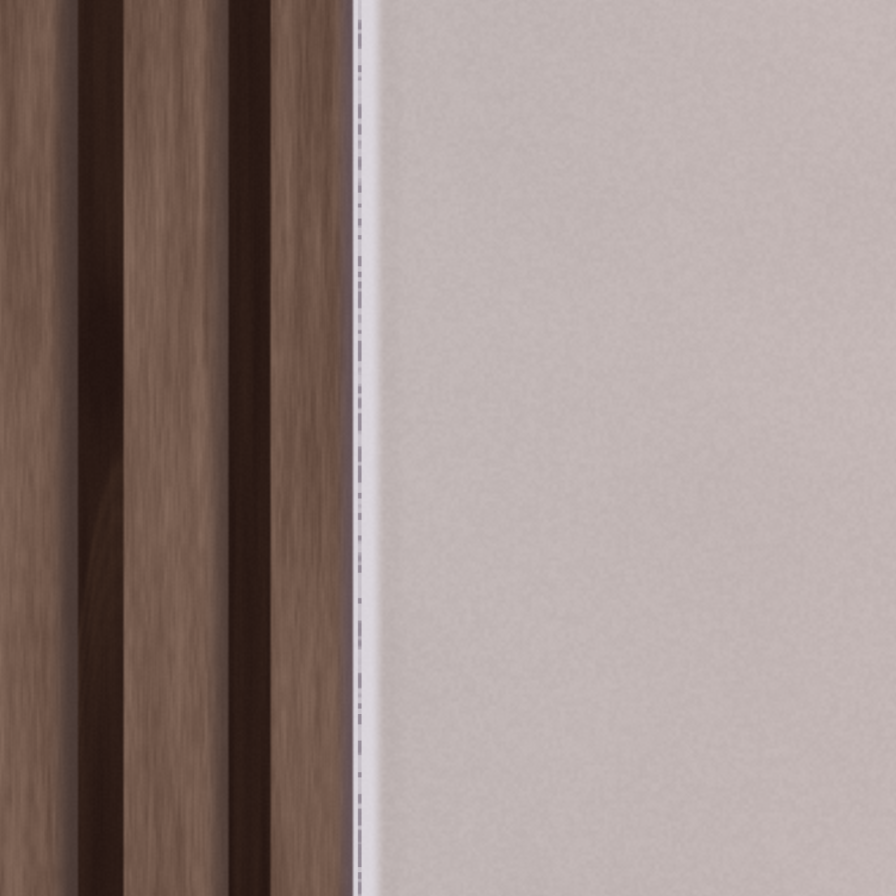
Write a three.js fragment shader that draws this texture.

```glsl
// Vertical walnut slats with dark grooves beside a pale wall, split by a bright trim.
varying vec2 vUv;

const vec3 WOOD_DARK = vec3(0.365, 0.270, 0.225);
const vec3 WOOD_LIGHT = vec3(0.525, 0.420, 0.365);
const vec3 GROOVE_DARK = vec3(0.145, 0.085, 0.070);
const vec3 GROOVE_LIGHT = vec3(0.250, 0.170, 0.130);
const vec3 SLAT_SHADE = vec3(0.275, 0.215, 0.200);
const vec3 TRIM_SHADE = vec3(0.370, 0.310, 0.345);
const vec3 WALL = vec3(0.758, 0.712, 0.708);
const vec3 GLOW = vec3(0.855, 0.835, 0.860);
const vec3 TRIM_DASH = vec3(0.560, 0.520, 0.570);

const vec2 GROOVE_A = vec2(0.087, 0.138);   // left and right edges
const vec2 GROOVE_B = vec2(0.255, 0.302);
const float TRIM_X = 0.394;
const float DASH_X = 0.4015;
const float GLOW_END = 0.423;
const float EDGE = 0.0022;                  // softness of the slat edges
const vec2 GRAIN_SCALE = vec2(150.0, 9.0);
const float WEAVE_SCALE = 210.0;

float hash(vec2 p) {
  vec3 q = fract(vec3(p.xyx) * 0.1031);
  q += dot(q, q.yzx + 33.33);
  return fract((q.x + q.y) * q.z);
}

float noise(vec2 p) {
  vec2 i = floor(p), f = fract(p);
  f = f * f * (3.0 - 2.0 * f);
  return mix(mix(hash(i), hash(i + vec2(1.0, 0.0)), f.x),
             mix(hash(i + vec2(0.0, 1.0)), hash(i + vec2(1.0, 1.0)), f.x), f.y);
}

float fbm(vec2 p) {
  float sum = 0.0, amp = 0.5;
  for (int i = 0; i < 4; i++) {
    sum += amp * noise(p);
    p = p * 2.03 + 17.1;
    amp *= 0.5;
  }
  return sum / 0.9375;
}

float step01(float edge, float x) {
  return smoothstep(edge - EDGE, edge + EDGE, x);
}

float band(vec2 edges, float x) {
  return step01(edges.x, x) * (1.0 - step01(edges.y, x));
}

// Slat faces: long streaks, short pores and slow tone drift
vec3 slatColor(vec2 uv) {
  float streak = fbm(uv * GRAIN_SCALE * vec2(0.6, 0.5));
  float pores = noise(uv * GRAIN_SCALE * vec2(2.2, 5.0));
  float drift = noise(uv * vec2(22.0, 4.0) + 5.0);
  float tone = 0.48 + 0.75 * (streak - 0.5) + 0.28 * (pores - 0.5) + 0.35 * (drift - 0.5);
  return mix(WOOD_DARK, WOOD_LIGHT, clamp(tone, 0.0, 1.0));
}

// Groove floors: dark wood, with an arched figure in the first groove
vec3 grooveColor(vec2 uv) {
  float streak = fbm(uv * GRAIN_SCALE * vec2(0.7, 0.35) + 40.0);
  float tone = 0.25 + 0.6 * (streak - 0.5);
  float inA = 1.0 - step01(0.19, uv.x);
  float across = (uv.x - GROOVE_A.x) / (GROOVE_A.y - GROOVE_A.x);
  float crown = 0.51 - 0.20 * (1.0 - across) * (1.0 - across) - uv.y;
  float arch = smoothstep(0.0, 0.03, crown) * (1.0 - smoothstep(0.04, 0.32, crown));
  float rings = 0.5 + 0.5 * cos(crown * 130.0 + 3.0 * streak);
  float upper = smoothstep(0.64, 0.78, uv.y) * smoothstep(0.2, 0.7, across);
  float knot = exp(-pow((uv.y - 0.60) / 0.07, 2.0));
  tone += inA * (arch * (0.22 + 0.16 * rings) + 0.22 * upper - 0.25 * knot);
  return mix(GROOVE_DARK, GROOVE_LIGHT, clamp(tone, 0.0, 1.0));
}

vec3 panelColor(vec2 uv) {
  float x = uv.x;
  vec3 color = slatColor(uv);
  // Rounded right sides fall into shade
  float shadeA = smoothstep(0.052, 0.082, x) * (1.0 - step01(0.110, x));
  float shadeB = smoothstep(0.224, 0.254, x) * (1.0 - step01(0.280, x));
  color = mix(color, SLAT_SHADE, 0.88 * shadeA + 0.72 * shadeB);
  color = mix(color, TRIM_SHADE, 0.8 * smoothstep(0.372, 0.393, x));
  float groove = band(GROOVE_A, x) + band(GROOVE_B, x);
  return mix(color, grooveColor(uv), groove);
}

vec3 wallColor(vec2 uv) {
  float weave = noise(uv * WEAVE_SCALE) - 0.5;
  float cloud = fbm(uv * 5.0 + 9.0) - 0.5;
  vec3 color = WALL + 0.022 * weave + 0.018 * cloud;
  color += vec3(0.012, 0.004, 0.003) * (smoothstep(0.45, 1.0, uv.x) - 0.5);
  // Light spill beside the trim, with a faint dip beyond it
  float spill = 1.0 - smoothstep(GLOW_END - 0.010, GLOW_END + 0.007, uv.x);
  color -= 0.014 * exp(-pow((uv.x - GLOW_END - 0.014) / 0.012, 2.0));
  return mix(color, GLOW, spill);
}

void main() {
  vec2 uv = vUv;
  vec3 color = mix(panelColor(uv), wallColor(uv), step01(TRIM_X, uv.x));
  // Broken dark seam inside the bright trim
  float seam = 1.0 - smoothstep(0.0010, 0.0030, abs(uv.x - DASH_X));
  float dash = smoothstep(0.30, 0.62, noise(vec2(3.0, uv.y * 170.0)));
  color = mix(color, TRIM_DASH, seam * (0.25 + 0.65 * dash));
  // Fine sensor-like speckle over everything
  color += 0.014 * (noise(uv * 380.0 + 71.0) - 0.5);
  gl_FragColor = vec4(color, 1.0);
}
```
